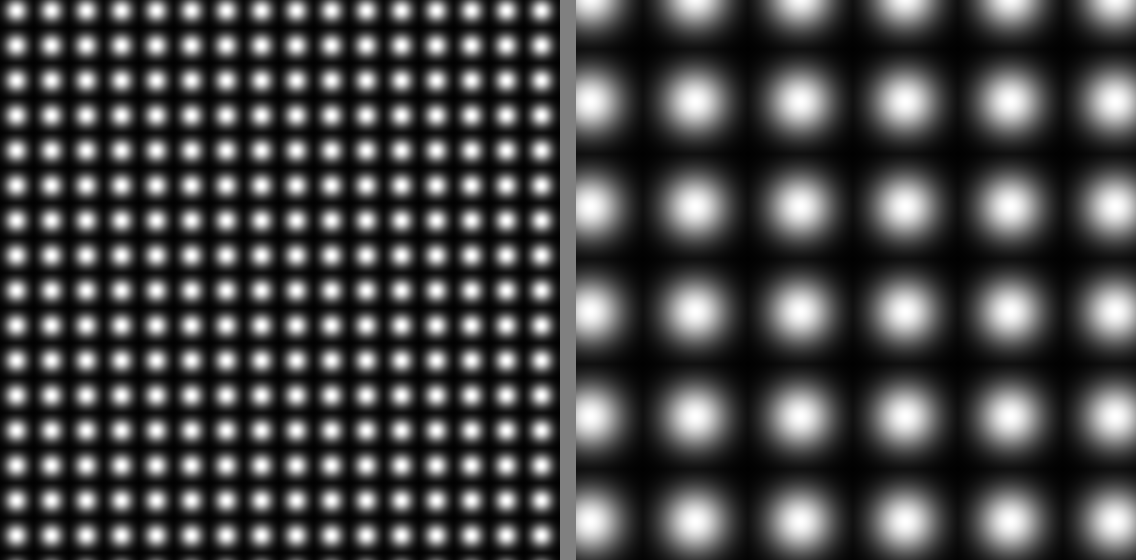
Left: the whole. Right: its middle third, enlarged.
This pattern is drawn by a WebGL 2 fragment shader. Its source:

```glsl
#version 300 es
precision highp float;

uniform vec2 u_resolution;
out vec4 fragColor;

const float REPEATS = 16.0;                  // dots across and down
const vec2 DOT_CENTER = vec2(0.47, 0.70);    // dot position within a cell
const float FALLOFF = 11.0;                  // higher values give smaller dots
const vec3 BACKGROUND_COLOR = vec3(0.0);
const vec3 DOT_COLOR = vec3(1.0);

// Offset from the nearest dot center, in cell units
vec2 nearestDotOffset(vec2 uv) {
    return fract(uv * REPEATS - DOT_CENTER + 0.5) - 0.5;
}

// Soft Gaussian glow around a dot center
float dotGlow(vec2 offset) {
    return exp(-FALLOFF * dot(offset, offset));
}

void main() {
    vec2 uv = gl_FragCoord.xy / u_resolution;
    float glow = dotGlow(nearestDotOffset(uv));
    fragColor = vec4(mix(BACKGROUND_COLOR, DOT_COLOR, glow), 1.0);
}
```
